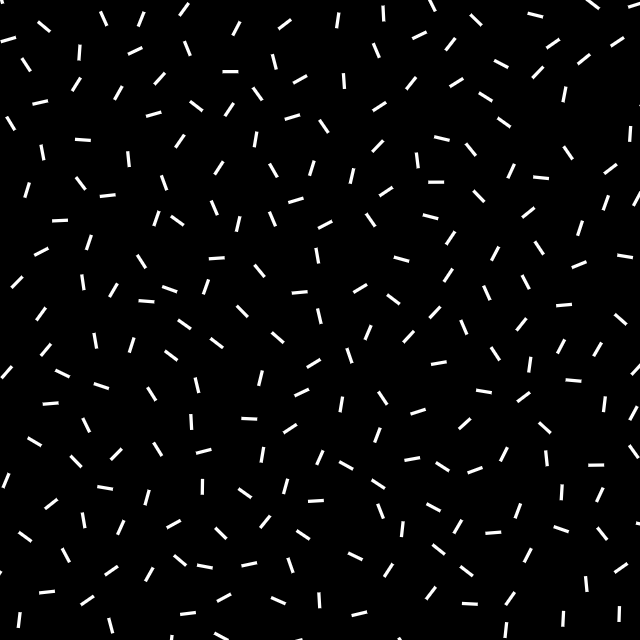
This pattern is drawn by a Shadertoy shader. Its source:

```glsl
// Short white dashes scattered evenly at random angles over black.
// A turned grid holds one jittered dash centre per cell; each centre is pushed
// away from its neighbours so that the dashes keep their distance.

const float CELLS_PER_CANVAS = 15.2;   // density of the dashes
const float GRID_TURN = 0.47;          // angle that hides the grid axes
const float JITTER = 0.92;             // share of a cell a centre may roam
const float REPEL_RADIUS = 1.04;       // reach of the push, in cells
const float REPEL_STRENGTH = 0.45;
const vec2 DASH_SIZE = vec2(0.0248, 0.0051);   // length and width, in canvases
const vec3 GROUND_COLOR = vec3(0.0);
const vec3 DASH_COLOR = vec3(1.0);
const float PI = 3.14159;

// Integer hash: three values from 0 to 1 for each cell.
vec3 hashCell(vec2 cell) {
    uvec3 v = uvec3(ivec3(ivec2(cell) + 500, 71));
    v = v * 1664525u + 1013904223u;
    v.x += v.y * v.z;
    v.y += v.z * v.x;
    v.z += v.x * v.y;
    v ^= v >> 16u;
    v.x += v.y * v.z;
    v.y += v.z * v.x;
    v.z += v.x * v.y;
    return vec3(v >> 8u) / 16777216.0;
}

mat2 rotation(float angle) {
    float c = cos(angle), s = sin(angle);
    return mat2(c, s, -s, c);
}

vec2 jitteredCentre(vec2 cell) {
    return cell + 0.5 + (hashCell(cell).xy - 0.5) * JITTER;
}

// Jittered centre after one step of repulsion from the cells around it.
vec2 spacedCentre(vec2 cell) {
    vec2 centre = jitteredCentre(cell);
    vec2 push = vec2(0.0);
    for (int y = -1; y <= 1; y++)
    for (int x = -1; x <= 1; x++) {
        if (x == 0 && y == 0) continue;
        vec2 away = centre - jitteredCentre(cell + vec2(x, y));
        float dist = max(length(away), 0.001);
        push += away / dist * max(REPEL_RADIUS - dist, 0.0);
    }
    return centre + push * REPEL_STRENGTH;
}

float boxDistance(vec2 p, vec2 halfSize) {
    vec2 q = abs(p) - halfSize;
    return length(max(q, 0.0)) + min(max(q.x, q.y), 0.0);
}

void mainImage(out vec4 fragColor, in vec2 fragCoord) {
    vec2 uv = fragCoord / iResolution.y;
    vec2 p = rotation(GRID_TURN) * uv * CELLS_PER_CANVAS;
    vec2 homeCell = floor(p);
    vec2 halfDash = 0.5 * DASH_SIZE * CELLS_PER_CANVAS;

    // Distance to the nearest dash
    float dist = 10.0;
    for (int y = -1; y <= 1; y++)
    for (int x = -1; x <= 1; x++) {
        vec2 cell = homeCell + vec2(x, y);
        vec2 local = rotation(PI * hashCell(cell).z) * (p - spacedCentre(cell));
        dist = min(dist, boxDistance(local, halfDash));
    }

    // Edge smoothed over one pixel
    float pixel = CELLS_PER_CANVAS / iResolution.y;
    float coverage = clamp(0.5 - dist / pixel, 0.0, 1.0);
    fragColor = vec4(mix(GROUND_COLOR, DASH_COLOR, coverage), 1.0);
}
```
